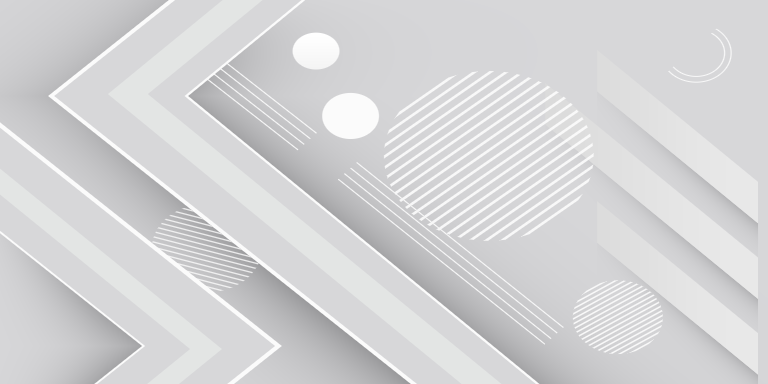
Give the GLSL for this background, as a Shadertoy shader.

```glsl
// Pale grey paper-cut background: two facing chevrons with white rims and soft
// shadows, over striped ellipses, fine parallel lines, discs and slanted ribbons.
// Built from signed distances in canvas heights, painted from back to front.

// Antialiased coverage of a shape, negative distance being inside.
float cover(float d) {
    return clamp(0.5 - d * iResolution.y, 0.0, 1.0);
}

// Distance into a sideways V opening towards facing (+1 right, -1 left).
float chevron(vec2 p, vec2 tip, float spread, float facing) {
    vec2 q = p - tip;
    return (facing * q.x - spread * abs(q.y)) / sqrt(1.0 + spread * spread);
}

float ellipse(vec2 p, vec2 center, vec2 radius) {
    return (length((p - center) / radius) - 1.0) * min(radius.x, radius.y);
}

float stripes(vec2 q, vec2 normal, float spacing, float width) {
    float across = dot(q, normalize(normal)) / spacing;
    return abs(fract(across) - 0.5) * spacing - 0.5 * width;
}

float stripedEllipse(vec2 p, vec2 center, vec2 radius, vec2 normal, float spacing, float width) {
    return cover(max(ellipse(p, center, radius), stripes(p - center, normal, spacing, width)));
}

// Four parallel hairlines, each shifted from the last.
float hairlines(vec2 p, vec2 start, vec2 end) {
    float ink = 0.0;
    vec2 span = end - start;
    for (int i = 0; i < 4; i++) {
        vec2 q = p - start + float(i) * vec2(0.016, 0.0145);
        float t = clamp(dot(q, span) / dot(span, span), 0.0, 1.0);
        ink = max(ink, cover(length(q - span * t) - 0.0015));
    }
    return ink;
}

void mainImage(out vec4 fragColor, in vec2 fragCoord) {
    vec2 p = fragCoord / iResolution.y;
    vec3 paper = vec3(0.842, 0.842, 0.850);
    vec3 bandColor = vec3(0.890, 0.899, 0.895);
    vec3 white = vec3(0.985);

    float mainOuter = chevron(p, vec2(0.125, 0.75), 1.26, 1.0);
    float mainInner = chevron(p, vec2(0.490, 0.75), 1.22, 1.0);
    float lowOuter = chevron(p, vec2(0.734, 0.099), 1.26, -1.0);
    float lowInner = chevron(p, vec2(0.370, 0.099), 1.26, -1.0);

    // Backdrop with the shadow inside the main chevron
    vec3 col = paper;
    col -= 0.20 * exp(-max(mainInner, 0.0) / 0.10) * smoothstep(1.05, 0.70, p.y);

    // Slanted ribbons, brightening to the right, each with a shadow below
    for (int i = 0; i < 3; i++) {
        float left = i == 1 ? 1.42 : 1.555;
        float below = 0.87 - 0.197 * float(i) - 0.82 * (p.x - 1.555) - p.y;
        float ends = max(left - p.x, p.x - 1.974);
        float along = smoothstep(left - 0.1, 1.95, p.x);
        float shadow = cover(max(ends, 0.108 - below)) * exp(-max(below - 0.108, 0.0) / 0.035);
        col -= 0.14 * shadow * along;
        float ribbon = cover(max(ends, 0.77 * max(-below, below - 0.108)));
        col = mix(col, vec3(mix(0.855, 0.910, along)), ribbon);
    }

    // Hairlines and striped ellipses
    float ink = hairlines(p, vec2(0.586, 0.839), vec2(0.823, 0.654));
    ink = max(ink, hairlines(p, vec2(0.930, 0.576), vec2(1.466, 0.148)));
    ink = max(ink, stripedEllipse(p, vec2(1.273, 0.594), vec2(0.273, 0.221),
                                  vec2(-0.57, 0.82), 0.0236, 0.0068));
    ink = max(ink, stripedEllipse(p, vec2(1.609, 0.174), vec2(0.117, 0.096),
                                  vec2(-0.48, 0.88), 0.0115, 0.0040));

    // Pair of open arcs
    vec2 q = p - vec2(1.813, 0.862);
    float arcs = min(abs(ellipse(q, vec2(0.0), vec2(0.091, 0.076))),
                     abs(ellipse(q, vec2(0.0), vec2(0.074, 0.061)))) - 0.0013;
    ink = max(ink, cover(max(arcs, dot(q, vec2(-0.66, 0.75)) - 0.012)));
    col = mix(col, white, ink * 0.92);

    // Solid discs
    float discShade = 0.98 + 0.5 * (p.y - 0.867);
    col = mix(col, vec3(discShade), cover(ellipse(p, vec2(0.823, 0.867), vec2(0.061, 0.048))));
    col = mix(col, white, cover(ellipse(p, vec2(0.913, 0.698), vec2(0.074, 0.060))));

    // Shaded gap left of the main chevron, with its striped ellipse
    float depth = mix(0.12, 0.24, smoothstep(0.0, 0.8, p.x) * smoothstep(0.8, 0.6, p.y));
    vec3 gap = paper - depth * exp(-max(-mainOuter, 0.0) / 0.11);
    float gapInk = stripedEllipse(p, vec2(0.539, 0.354), vec2(0.143, 0.115),
                                  vec2(0.25, 0.97), 0.013, 0.0035);
    gap = mix(gap, white, 0.8 * gapInk);
    col = mix(col, gap, cover(mainOuter));

    // Main chevron: body, pale band and white rims
    float body = cover(max(-mainOuter, mainInner));
    float band = max(-chevron(p, vec2(0.281, 0.755), 1.22, 1.0),
                     chevron(p, vec2(0.385, 0.755), 1.22, 1.0));
    vec3 face = mix(paper, bandColor, cover(band));
    face = mix(face, white, max(cover(mainOuter - 0.010), cover(-mainInner - 0.006)));
    col = mix(col, face, body);

    // Lower chevron, pointing right, around a shaded hollow
    band = max(-chevron(p, vec2(0.578, 0.091), 1.23, -1.0),
               chevron(p, vec2(0.495, 0.091), 1.23, -1.0));
    face = mix(paper, bandColor, cover(band));
    face = mix(face, white, max(cover(lowOuter - 0.011), cover(-lowInner - 0.005)));
    vec3 hollow = paper - 0.20 * exp(-max(lowInner, 0.0) / 0.09) * smoothstep(-0.1, 0.3, p.x);
    face = mix(face, hollow, cover(-lowInner));
    col = mix(col, face, cover(-lowOuter));

    fragColor = vec4(col, 1.0);
}
```
